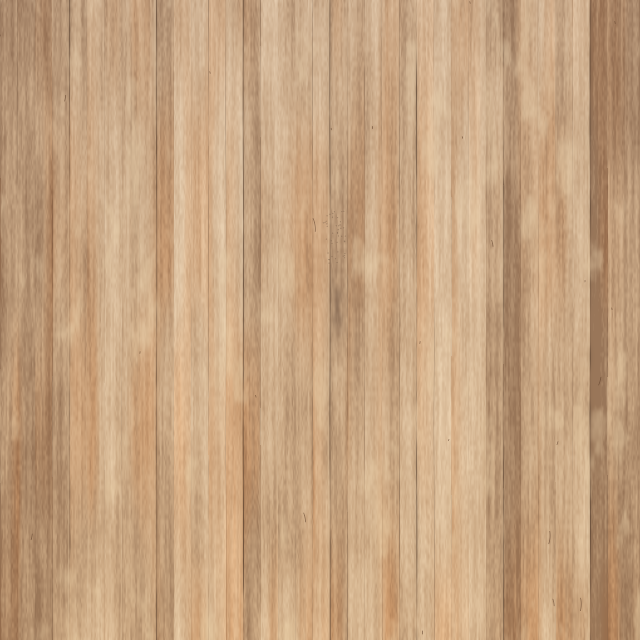
This texture is drawn by a Shadertoy shader. Its source:

```glsl
// Weathered timber wall: 37 narrow vertical strips, grouped by five into boards.
// Each strip gets its own tone, stretched-noise grain and stains; broken seams,
// short cracks and a patch of small pits are laid over the wood.

float hash(vec2 p) {
    return fract(sin(dot(p, vec2(127.1, 311.7))) * 43758.5);
}

float noise(vec2 p) {
    vec2 i = floor(p), f = fract(p);
    f = f * f * (3.0 - 2.0 * f);
    return mix(mix(hash(i), hash(i + vec2(1, 0)), f.x),
               mix(hash(i + vec2(0, 1)), hash(i + vec2(1, 1)), f.x), f.y);
}

float fbm(vec2 p) {
    float sum = 0.0, amp = 0.5;
    for (int i = 0; i < 4; i++) {
        sum += amp * noise(p);
        p = p * 2.03 + 17.3;
        amp *= 0.5;
    }
    return sum / 0.9375;
}

// Coverage of a shape of signed distance d, smoothed over one pixel
float cover(float d, float px) {
    return clamp(0.5 - d / px, 0.0, 1.0);
}

// Brightness of the bare wood: 0 dark, 0.5 middle, 1 pale
float woodTone(vec2 uv, float strip, float across) {
    float board = floor(strip / 5.0);
    float centre = 0.109 + (strip + 0.5) * 0.0271;
    bool leadStrip = mod(strip, 5.0) < 0.5 && mod(board, 4.0) > 0.5;
    float tone = 0.60 + 0.11 * cos(2.0944 * (board - 1.0));
    tone += 0.16 * (hash(vec2(strip, 3.0)) - 0.5);
    if (leadStrip || strip == 24.0) tone -= strip == 15.0 ? 0.14 : 0.26;
    if (abs(centre - 0.515) > 0.405) tone -= 0.27;

    // Blotches, some shared by neighbouring strips
    tone += 0.34 * (fbm(vec2(uv.x * 12.0 + strip * 7.3, uv.y * 5.0)) - 0.5);
    tone += 0.40 * (fbm(uv * vec2(14.0, 6.0) + 60.0) - 0.5);

    // Long streaks, fine fibres and speckle
    tone += 0.20 * (noise(vec2(uv.x * 75.0, uv.y * 1.8 + 9.0)) - 0.5);
    tone += 0.22 * (noise(vec2(uv.x * 170.0, uv.y * 3.0)) - 0.5);
    tone += 0.24 * (noise(vec2(uv.x * 390.0, uv.y * 14.0)) - 0.5);
    tone += 0.20 * (noise(uv * vec2(510.0, 130.0)) - 0.5);

    // Arched growth rings on a few strips
    float rings = sin(uv.y * 260.0 + across * across * 60.0 + 5.0 * noise(uv * 30.0));
    return tone + 0.025 * rings * step(0.85, hash(vec2(strip, 8.0)));
}

void mainImage(out vec4 fragColor, in vec2 fragCoord) {
    vec2 uv = fragCoord / iResolution.xy;
    float px = 1.0 / iResolution.y;
    float s = (uv.x - 0.109) / 0.0271 + 0.05 * (noise(vec2(3.0, uv.y * 6.0)) - 0.5);
    float strip = floor(s);

    // Wood colour
    float tone = woodTone(uv, strip, s - strip - 0.5);
    vec3 col = mix(vec3(0.60, 0.465, 0.35), vec3(0.79, 0.66, 0.52), clamp(tone * 2.0, 0.0, 1.0));
    col = mix(col, vec3(0.91, 0.81, 0.68), clamp(tone * 2.0 - 1.0, 0.0, 1.0));

    // Reddish stains, stronger low down, and pale worn patches
    float stain = smoothstep(0.4, 0.9, noise(vec2(uv.x * 38.0 + strip * 0.6, uv.y * 3.0)));
    stain *= 0.55 + 0.6 * noise(vec2(uv.x * 210.0, uv.y * 5.0));
    col *= mix(vec3(1.0), vec3(0.98, 0.88, 0.79), stain * mix(1.0, 0.45, uv.y));
    float worn = smoothstep(0.58, 0.85, fbm(uv * vec2(34.0, 12.0) + 40.0));
    col = mix(col, vec3(0.90, 0.80, 0.65), 0.5 * worn);
    col *= mix(vec3(1.01, 1.0, 0.98), vec3(0.99, 0.995, 1.02), uv.y);

    // Seams: strong between boards, faint and broken between strips
    float edge = floor(s + 0.5);
    float d = abs(s - edge) * 0.0271;
    bool major = mod(edge, 5.0) < 0.5;
    float wear = noise(vec2(edge * 9.1, uv.y * 5.0)) * 0.65 + noise(vec2(edge * 5.3, uv.y * 34.0)) * 0.35;
    float fade = smoothstep(0.1, 0.75, wear);
    float strength = major ? 0.75 : 0.14 + 0.55 * pow(hash(vec2(edge, 5.0)), 2.5);
    float seam = cover(d - (major ? 0.0005 : 0.0002), px) * strength * fade;
    if (major) {
        col *= 1.0 - 0.12 * fade * exp(-d / 0.0025);
        float lip = cover(abs(d - 0.0025) - 0.0008, px) * step(s, edge);
        col = mix(col, vec3(0.90, 0.79, 0.64), 0.35 * lip * (1.0 - fade * 0.6));
    }
    col = mix(col, vec3(0.31, 0.22, 0.16), seam);

    // Short, slightly bent cracks and nail marks
    for (int i = 0; i < 24; i++) {
        float k = float(i);
        vec2 q = uv - vec2(hash(vec2(k, 1.3)), hash(vec2(k, 2.7)));
        float len = 0.001 + 0.009 * pow(hash(vec2(k, 4.1)), 4.0);
        q.x += q.y * 0.6 * (hash(vec2(k, 6.2)) - 0.5) + 12.0 * q.y * q.y;
        float crack = length(vec2(q.x, max(abs(q.y) - len, 0.0))) - 0.0006;
        col = mix(col, vec3(0.36, 0.24, 0.16), 0.6 * cover(crack, px));
    }

    // Pitted patch with a grey smear below it
    for (int i = 0; i < 44; i++) {
        vec2 r = vec2(hash(vec2(i, 11.0)), hash(vec2(i, 23.0))) - 0.5;
        float pit = length(uv - vec2(0.522, 0.63) - r * vec2(0.036, 0.085)) - 0.0006;
        col = mix(col, vec3(0.40, 0.31, 0.24), 0.5 * cover(pit, 1.4 * px));
    }
    vec2 m = (uv - vec2(0.527, 0.52)) / vec2(0.010, 0.055);
    float smear = exp(-dot(m, m)) * noise(uv * vec2(150.0, 50.0));
    col = mix(col, vec3(0.45, 0.35, 0.28), 0.6 * smear);

    fragColor = vec4(col, 1.0);
}
```
